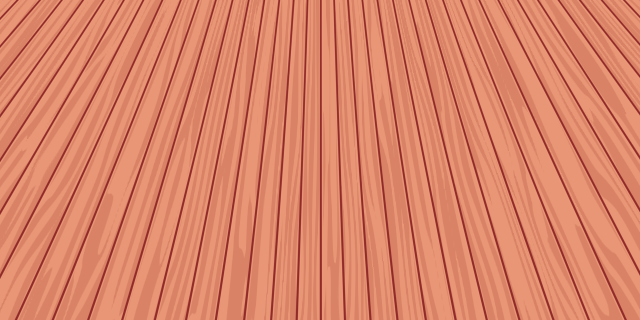
A Shadertoy shader for this texture:

```glsl
const vec3 LIGHT_WOOD = vec3(0.91, 0.59, 0.46);
const vec3 DARK_WOOD = vec3(0.85, 0.51, 0.40);
const vec3 SEAM_RED = vec3(0.57, 0.17, 0.165);
const float TAU = 6.28318;

float hash(vec2 p) {
    vec3 q = fract(vec3(p.xyx) * 0.1031);
    q += dot(q, q.yzx + 33.33);
    return fract((q.x + q.y) * q.z);
}

float valueNoise(vec2 p) {
    vec2 cell = floor(p);
    vec2 f = fract(p);
    f = f * f * (3.0 - 2.0 * f);
    float low = mix(hash(cell), hash(cell + vec2(1, 0)), f.x);
    float high = mix(hash(cell + vec2(0, 1)), hash(cell + vec2(1, 1)), f.x);
    return mix(low, high, f.y);
}

// Seam offset from the axis is spread.x * k + spread.y * k * k.
vec2 seamSpread(float y) {
    return mix(vec2(0.0732, 0.00221), vec2(0.0406, 0.00089), y);
}

float plankCoordinate(float x, vec2 spread) {
    float root = sqrt(spread.x * spread.x + 4.0 * spread.y * abs(x));
    return sign(x) * (root - spread.x) / (2.0 * spread.y);
}

// Positive inside the dark streaks, which taper along the plank.
float grainField(float across, float along, float plank) {
    float seed = hash(vec2(plank + 71.0, 5.0));
    vec2 shift = vec2(seed * 91.0, plank * 7.3 + 200.0);
    float bend = valueNoise(vec2(across * 1.7, along * 2.6) + shift);
    float taper = valueNoise(vec2(across * 4.0, along * 3.4) + shift.yx);
    float fine = valueNoise(vec2(across * 9.0, along * 5.0) + shift + 37.0);
    float phase = across * (2.0 + 1.5 * seed) + bend * 1.8 + seed;
    return sin(TAU * phase) + 2.6 * (taper - 0.5) + 0.9 * (fine - 0.5);
}

float coverage(float signedDistance, float pixel) {
    return 1.0 - smoothstep(-0.7 * pixel, 0.7 * pixel, signedDistance);
}

void mainImage(out vec4 fragColor, in vec2 fragCoord) {
    float pixel = 1.0 / iResolution.y;
    vec2 uv = fragCoord / iResolution.xy;
    float x = (uv.x - 0.5013) * iResolution.x * pixel;
    vec2 spread = seamSpread(uv.y);
    float k = plankCoordinate(x, spread);
    float plank = floor(k);

    // Wood grain
    float field = grainField(k - plank, uv.y, plank);
    float blur = max(fwidth(field) * 0.7, 0.04);
    float streak = smoothstep(-blur, blur, field);
    vec3 color = mix(LIGHT_WOOD, DARK_WOOD, streak);

    // Perpendicular distance to the nearest slanted seam
    float nearest = floor(k + 0.5);
    float order = abs(nearest);
    float slope = order * (0.0326 + 0.00132 * order);
    float plankWidth = spread.x + 2.0 * spread.y * order;
    float seamDistance = (k - nearest) * plankWidth / sqrt(1.0 + slope * slope);

    // Pale bevel on the side facing the axis, then the dark gap
    float facing = nearest > 0.0 ? -1.0 : 1.0;
    float bevel = coverage(abs(seamDistance - facing * 0.005) - 0.0025, pixel);
    color = mix(color, LIGHT_WOOD + 0.012, bevel * 0.85);
    float halfGap = mix(0.0034, 0.0027, uv.y);
    color = mix(color, SEAM_RED, coverage(abs(seamDistance) - halfGap, pixel));

    fragColor = vec4(color, 1.0);
}
```
